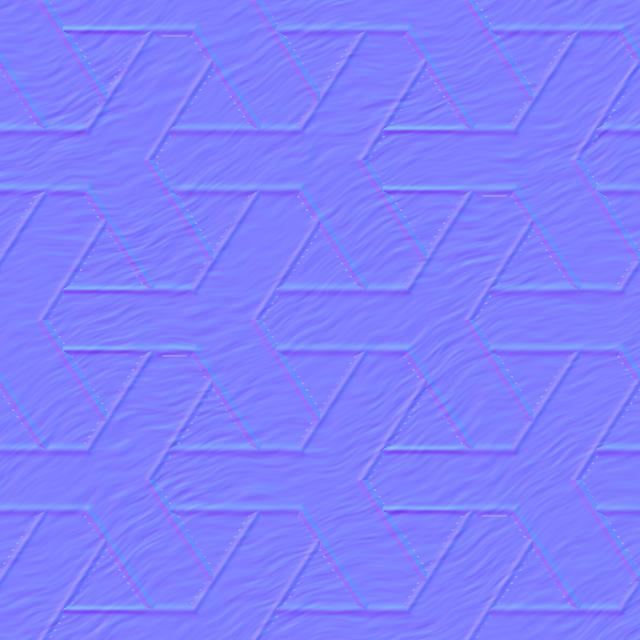
This texture map is drawn by a Shadertoy shader. Its source:

```glsl
// Normal map of interlocking three-armed tiles with raised seams, stitch dots and fine grain.
#define COLUMNS 3.0
#define ROW_STEP 0.75
#define LEVEL_WIDTH 0.0195
#define SLANT_WIDTH 0.0140
#define SEAM_TILT 0.62
#define CRISP_TILT 1.05
#define STITCH_OFFSET 0.027
#define STITCH_SIZE 0.0045
#define STITCH_RATE 32.0
#define GRAIN_HEIGHT 0.00078
#define GRAIN_SCALE vec2(8.0, 33.0)
#define STITCH_COLOUR vec3(0.68, 0.66, 1.0)

struct Seam {
    vec2 delta;   // from the nearest seam point to here
    vec2 local;   // position relative to the tile centre
    float side;   // outward x direction of a slanted seam, 0 if level
    float column; // tile index in half columns
};

vec3 hash3(vec2 cell) {
    vec3 h = fract(cell.xyx * vec3(0.1031, 0.1030, 0.0973));
    h += dot(h, h.yxz + 33.33);
    return fract((h.xxy + h.yzz) * h.zyx);
}

vec2 segmentDelta(vec2 p, vec2 a, vec2 b) {
    vec2 ab = b - a;
    return p - a - ab * clamp(dot(p - a, ab) / dot(ab, ab), 0.0, 1.0);
}

void keepNearest(inout Seam seam, vec2 delta, vec2 local, float side, float column) {
    if (dot(delta, delta) < dot(seam.delta, seam.delta))
        seam = Seam(delta, local, side, column);
}

// Nearest outline of the staggered tiles; each tile is mirrored about its level axis
Seam nearestSeam(vec2 p) {
    Seam seam = Seam(vec2(9.0), vec2(0.0), 0.0, 0.0);
    for (int j = -1; j <= 1; j++)
    for (int i = -1; i <= 1; i++) {
        float row = floor(p.y / ROW_STEP + 0.5) + float(j);
        float shift = 0.5 * mod(row, 2.0);
        float x = floor(p.x - shift + 0.5) + float(i) + shift;
        vec2 local = p - vec2(x, row * ROW_STEP);
        vec2 flip = vec2(1.0, local.y < 0.0 ? -1.0 : 1.0);
        vec2 q = local * flip;
        vec2 corner = vec2(-0.098, 0.141);
        vec2 level = segmentDelta(q, vec2(-0.707, 0.141), corner);
        vec2 arm = segmentDelta(q, corner, vec2(0.207, 0.607));
        vec2 notch = segmentDelta(q, vec2(0.188, 0.0), vec2(0.490, 0.469));
        float column = floor(x * 2.0 + 0.5);
        keepNearest(seam, level * flip, local, 0.0, column);
        keepNearest(seam, arm * flip, local, -1.0, column);
        keepNearest(seam, notch * flip, local, 1.0, column);
    }
    return seam;
}

// Cellular noise: random signed bumps, one per cell
float cellBumps(vec2 p) {
    vec2 cell = floor(p);
    float sum = 0.0;
    for (int j = -1; j <= 1; j++)
    for (int i = -1; i <= 1; i++) {
        vec2 id = cell + vec2(i, j);
        vec3 h = hash3(id + 71.0);
        vec2 d = p - id - h.xy;
        float bump = max(0.0, 1.0 - dot(d, d));
        sum += (h.z * 2.0 - 1.0) * 1.7 * bump * bump;
    }
    return sum;
}

// Short rising streaks that bend along layered sines and fade in patches
float grain(vec2 p) {
    float bend = 0.055 * sin(3.1 * p.x + 2.3 * p.y + 0.6)
               + 0.030 * sin(7.3 * p.x - 5.1 * p.y + 1.0)
               + 0.008 * sin(19.0 * p.x + 11.0 * p.y);
    vec2 q = vec2(p.x + 0.45 * p.y, p.y - 0.45 * p.x + bend) * GRAIN_SCALE;
    float patches = 1.0 + 0.35 * sin(4.7 * p.x + 2.0 * sin(3.9 * p.y)) * sin(5.3 * p.y + 1.3);
    return GRAIN_HEIGHT * patches * (cellBumps(q) + 0.45 * cellBumps(q * 1.8 + 17.0));
}

void mainImage(out vec4 fragColor, in vec2 fragCoord) {
    vec2 p = fragCoord / iResolution.xy * COLUMNS - vec2(0.008, 0.0);
    float pixel = COLUMNS / iResolution.y;
    Seam seam = nearestSeam(p);
    float dist = length(seam.delta);
    float isLevel = 1.0 - abs(seam.side);

    // Every third half column has a crisper stretch of level seam
    float crispTile = isLevel * step(1.5, mod(seam.column, 3.0));
    float crisp = crispTile * (1.0 - smoothstep(-0.42, -0.30, seam.local.x));
    float width = mix(SLANT_WIDTH, LEVEL_WIDTH, isLevel) * mix(1.0, 0.7, crisp);
    float tilt = mix(SEAM_TILT, CRISP_TILT, crisp);
    vec2 slope = -tilt * seam.delta / width * exp(-dist * dist / (width * width));

    // Grain slope by differences
    float e = 0.005;
    float here = grain(p);
    slope += (vec2(grain(p + vec2(e, 0.0)), grain(p + vec2(0.0, e))) - here) / e;
    vec3 normal = normalize(vec3(slope.x, -slope.y, 1.0));
    vec3 colour = 0.5 + 0.5 * normal;

    // Stitch dots outside slanted seams, a short dash below crisp ones
    float along = (fract(p.y * STITCH_RATE) - 0.5) / STITCH_RATE;
    float spot = length(vec2(dist - STITCH_OFFSET, along));
    float dots = 1.0 - smoothstep(STITCH_SIZE - 0.6 * pixel, STITCH_SIZE + 0.6 * pixel, spot);
    dots *= step(0.005, seam.side * seam.delta.x);
    dots *= 0.6 + 0.3 * sin(p.y * 19.0 + seam.column * 2.3);
    float dash = 1.0 - smoothstep(0.0, 0.004 + pixel, abs(seam.delta.y + STITCH_OFFSET));
    dash *= crispTile * step(seam.local.y, 0.0);
    dash *= 1.0 - smoothstep(0.05, 0.065, abs(seam.local.x + 0.19));
    colour = mix(colour, STITCH_COLOUR, max(dots, 0.7 * dash));

    fragColor = vec4(colour, 1.0);
}
```
